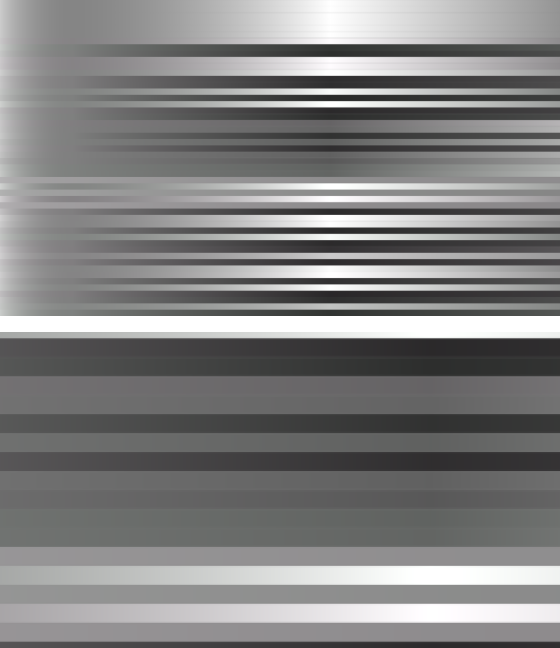
Top: the whole. Bottom: its middle third, enlarged.
Write a Shadertoy shader that draws this texture.

```glsl
// Brushed steel: stacked horizontal strips, each with its own metallic sheen.
#define ROWS 50.0          // strips over the canvas height
#define TOP_BAND 6.0       // plain bright strips at the top
#define DARK_SHARE 0.42    // part of the other strips that are dark
#define SCATTER 0.35       // irregularity of the strip order
#define VALLEY_X 0.13      // end of the glow at the left edge
#define PEAK_X 0.59        // position of the highlight
#define SEAM 0.11          // strength of the hairlines between strips
#define TINT 0.012         // faint colour shift of single strips

// Brightness of each metal at the left edge, valley, peak and right edge.
const vec4 BRIGHT = vec4(0.80, 0.52, 1.00, 0.58);
const vec4 SOFT   = vec4(0.79, 0.53, 0.77, 0.55);
const vec4 GREY   = vec4(0.76, 0.50, 0.37, 0.65);
const vec4 DARK   = vec4(0.78, 0.50, 0.18, 0.29);
const vec4 MUTED  = vec4(0.70, 0.62, 0.55, 0.53);

float hash(float n) {
    n = fract(n * 0.1031 + 0.137);
    n *= n + 33.33;
    n *= n + n;
    return fract(n);
}

// Golden-ratio steps mix dark and bright strips without long runs.
vec4 metalOf(float row) {
    if (row >= ROWS - TOP_BAND) return BRIGHT;
    float pick = hash(row + 61.0);
    bool inMutedZone = row > 16.5 && row < 21.5;
    bool inGreyZone = row > 21.5 && row < 31.5;
    if (inMutedZone) return mod(row, 2.0) > 0.5 ? MUTED : BRIGHT;
    if (fract(row * 0.618034 + SCATTER * hash(row)) < DARK_SHARE) return DARK;
    if (inGreyZone && pick < 0.8) return GREY;
    if (row < 12.0 && pick < 0.45) return SOFT;
    return BRIGHT;
}

// Sheen along one strip: left glow, valley, highlight, right falloff.
float sheen(float x, vec4 metal) {
    float glow = smoothstep(0.0, 1.0, sqrt(clamp(x / VALLEY_X, 0.0, 1.0)));
    float rise = clamp((x - VALLEY_X) / (PEAK_X - VALLEY_X), 0.0, 1.0);
    float fall = clamp((x - PEAK_X) / (1.0 - PEAK_X), 0.0, 1.0);
    rise = pow(rise, metal.z > metal.y ? 1.6 : 0.85);
    float value = mix(metal.x, metal.y, glow);
    value = mix(value, metal.z, rise);
    return mix(value, metal.w, fall);
}

vec3 stripColor(float row, float x) {
    row = clamp(row, 0.0, ROWS - 1.0);
    vec4 metal = metalOf(row);
    bool inTopBand = row >= ROWS - TOP_BAND;
    float vary = inTopBand ? 0.0 : hash(row + 17.0) - 0.5;
    metal += vary * vec4(0.06, 0.0, 0.05, 0.12);
    float hueShift = inTopBand ? 0.0 : hash(row + 29.0) - 0.5;
    return sheen(x, metal) + TINT * hueShift * vec3(1.0, -1.0, 0.6);
}

void mainImage(out vec4 fragColor, in vec2 fragCoord) {
    vec2 uv = fragCoord / iResolution.xy;
    float y = uv.y * ROWS;
    float pixel = ROWS / iResolution.y;

    // Blend the two strips that meet at the nearest edge.
    float edge = floor(y + 0.5);
    float above = clamp((y - edge) / pixel + 0.5, 0.0, 1.0);
    vec3 color = mix(stripColor(edge - 1.0, uv.x), stripColor(edge, uv.x), above);

    // Hairline seams pull towards mid grey.
    float seamWidth = 0.06;
    float seam = 1.0 - smoothstep(seamWidth, seamWidth + pixel, abs(y - edge));
    float strength = SEAM * hash(edge + 83.0) * smoothstep(0.15, 0.55, uv.x);
    color = mix(color, vec3(0.5), seam * strength);

    fragColor = vec4(clamp(color, 0.0, 1.0), 1.0);
}
```
